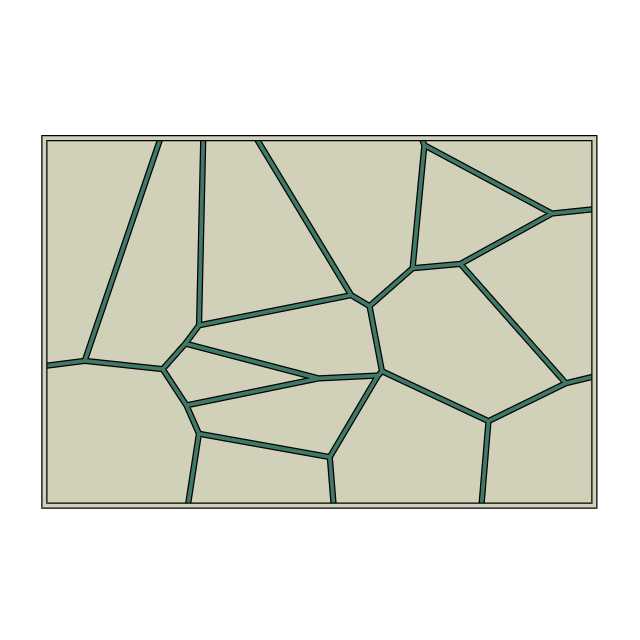
This pattern is drawn by a WebGL 2 fragment shader. Its source:

```glsl
#version 300 es
precision highp float;

// A framed panel of irregular polygons on white: a Voronoi diagram of
// fifteen scattered sites, whose borders are green bands with thin black
// outlines, found from exact distances to the cell edges.

uniform vec2 u_resolution;
out vec4 fragColor;

const int COLUMNS = 5;
const int SITES = 15;
const float UNIT = 1.0 / 512.0; // thickness of one thin line

// Two random values in 0..1 from an integer (PCG style mixing)
vec2 hash2(int n) {
    uvec2 v = uvec2(n, n + 71) * 1664525u + 1013904223u;
    v.x += v.y * 1664525u;
    v.y += v.x * 1664525u;
    v ^= v >> 16u;
    v.x += v.y * 1664525u;
    v.y += v.x * 1664525u;
    v ^= v >> 16u;
    return vec2(v & 65535u) / 65535.0;
}

// Site of one cell: a coarse grid over the panel, strongly jittered
vec2 cellSite(int i, vec2 halfSize) {
    vec2 grid = vec2(i % COLUMNS, i / COLUMNS) + 0.5;
    vec2 jitter = (hash2(i + 19) - 0.5) * 1.1;
    return ((grid + jitter) / vec2(5.0, 3.0) * 2.0 - 1.0) * halfSize;
}

// Distance from p to the nearest border between two cells
float borderDistance(vec2 p, vec2 halfSize) {
    vec2 nearest = vec2(0.0);
    float best = 1e9;
    int owner = 0;
    for (int i = 0; i < SITES; i++) {
        vec2 s = cellSite(i, halfSize);
        float d = dot(p - s, p - s);
        if (d < best) {
            best = d;
            nearest = s;
            owner = i;
        }
    }
    float border = 1e9;
    for (int i = 0; i < SITES; i++) {
        if (i == owner) continue;
        vec2 s = cellSite(i, halfSize);
        vec2 across = normalize(s - nearest);
        border = min(border, dot(0.5 * (s + nearest) - p, across));
    }
    return border;
}

// Signed distance to a box, negative inside
float boxDistance(vec2 p, vec2 halfSize) {
    vec2 d = abs(p) - halfSize;
    return length(max(d, 0.0)) + min(max(d.x, d.y), 0.0);
}

// Smoothed coverage of the region where d is negative
float coverage(float d, float pixel) {
    return clamp(0.5 - d / pixel, 0.0, 1.0);
}

void main() {
    float scale = min(u_resolution.x, u_resolution.y);
    float pixel = 1.0 / scale;
    vec2 p = (gl_FragCoord.xy - 0.5 * u_resolution) / scale;
    p += vec2(0.5, 1.5) * UNIT;

    const vec3 white = vec3(1.0);
    const vec3 stone = vec3(0.82, 0.82, 0.73);
    const vec3 green = vec3(0.25, 0.48, 0.40);
    const vec3 black = vec3(0.0);

    vec2 outerSize = vec2(222.0, 149.0) * UNIT;
    vec2 innerSize = outerSize - 4.0 * UNIT;
    float outer = boxDistance(p, outerSize);
    float inner = boxDistance(p, innerSize);

    // Cells with outlined green borders, clipped to the inner frame
    float border = borderDistance(p, innerSize);
    vec3 cells = mix(stone, black, coverage(border - 2.5 * UNIT, pixel));
    cells = mix(cells, green, coverage(border - 1.5 * UNIT, pixel));

    // Panel, then the two thin frame lines
    vec3 color = mix(white, stone, coverage(outer, pixel));
    color = mix(color, cells, coverage(inner, pixel));
    float frame = min(abs(outer), abs(inner)) - 0.5 * UNIT;
    color = mix(color, black, coverage(frame, pixel));

    fragColor = vec4(color, 1.0);
}
```
